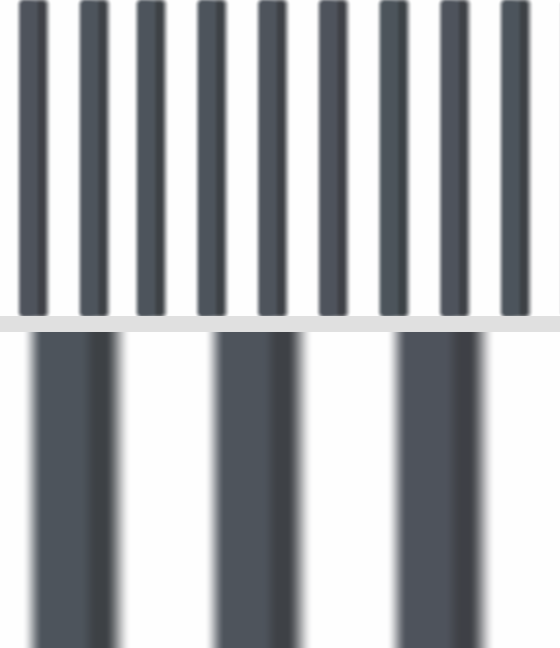
Top, the full canvas; bottom, a detail of the centre.
Give the GLSL for this pattern, as a Shadertoy shader.

```glsl
// Nine soft-edged slate bars on white, each with a darker shaded right side.
// Bars repeat along x; a rounded-box distance gives the blurred silhouette,
// and the first two bars sit slightly right of the regular spacing.

// Lengths are fractions of the canvas height.
#define PERIOD       0.1921
#define FIRST_CENTER 0.0938
#define HALF_WIDTH   0.0451
#define EARLY_SHIFT  0.0116
#define CORNER       0.018
#define SOFT_LEFT    0.0110
#define SOFT_RIGHT   0.0140
#define TINT_AMOUNT  0.012
#define PAPER        vec3(0.995)
#define SLATE        vec3(0.302, 0.329, 0.360)
#define SHADE        vec3(0.240, 0.255, 0.272)

float hash(float n) {
    n = fract(n * 0.1031 + 0.37);
    n *= n + 33.33;
    return fract(n * (n + n));
}

float roundedBox(vec2 p, vec2 halfSize, float radius) {
    vec2 q = abs(p) - halfSize + radius;
    return length(max(q, 0.0)) + min(max(q.x, q.y), 0.0) - radius;
}

void mainImage(out vec4 fragColor, in vec2 fragCoord) {
    vec2 uv = fragCoord / iResolution.y;

    // Nearest bar and position relative to its centre
    float id = floor((uv.x - FIRST_CENTER) / PERIOD + 0.5);
    float shift = id < 1.5 ? EARLY_SHIFT : 0.0;
    vec2 p = vec2(uv.x - FIRST_CENTER - id * PERIOD - shift, uv.y - 0.499);

    // Silhouette, with a wider blur on the shaded side
    float d = roundedBox(p, vec2(HALF_WIDTH, 0.503), CORNER);
    float soft = mix(SOFT_LEFT, SOFT_RIGHT, smoothstep(-0.02, 0.02, p.x));
    soft = max(soft, 1.0 / iResolution.y);
    float coverage = 1.0 - smoothstep(-soft, soft, d);

    // Flat face, dark right side and a faint tint per bar
    vec3 bar = mix(SLATE, SHADE, smoothstep(0.005, 0.023, p.x));
    bar += TINT_AMOUNT * (hash(id) - 0.5) * vec3(1.0, -0.5, 0.3);

    fragColor = vec4(mix(PAPER, bar, coverage), 1.0);
}
```
